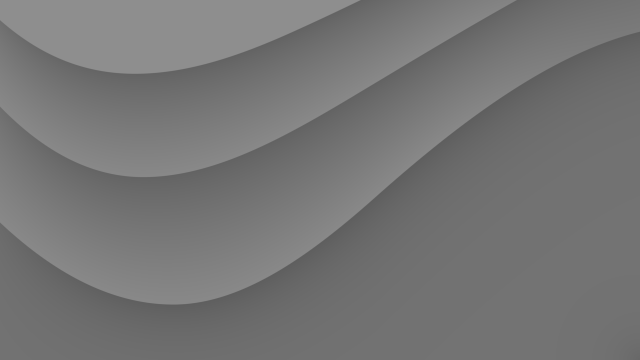
Reproduce this background procedurally as a Shadertoy shader.

```glsl
#define TOP_GRAY 0.555
#define LIT_GRAY 0.535
#define SHADOW_GRAY 0.385
#define FLOOR_GRAY 0.450
#define FLOOR_FADE 0.10
#define LEFT_GLOW 0.045
#define RIGHT_DIM 0.055
#define CORNER_DIM 0.045

// Cubic through two knots, each holding x, height and slope
float hermite(vec3 a, vec3 b, float x) {
    float w = b.x - a.x;
    float t = (x - a.x) / w;
    float s = 1.0 - t;
    return a.y * s * s * (1.0 + 2.0 * t) + b.y * t * t * (3.0 - 2.0 * t)
         + w * t * s * (a.z * s - b.z * t);
}

float wave(vec3 a, vec3 b, vec3 c, vec3 d, float x) {
    if (x < b.x) return hermite(a, b, x);
    if (x < c.x) return hermite(b, c, x);
    return hermite(c, d, x);
}

// Heights of the upper, middle and lower edges
vec3 edgeHeights(float x) {
    return vec3(
        wave(vec3(0.0, 0.944, -0.88), vec3(0.375, 0.795, 0.0),
             vec3(0.810, 0.910, 0.45), vec3(1.778, 1.394, 0.50), x),
        wave(vec3(0.0, 0.704, -1.03), vec3(0.398, 0.508, 0.0),
             vec3(0.995, 0.741, 0.60), vec3(1.778, 1.174, 0.45), x),
        wave(vec3(0.0, 0.382, -0.94), vec3(0.4815, 0.154, 0.0),
             vec3(1.042, 0.4515, 0.89), vec3(1.778, 0.912, 0.25), x));
}

// Dark under the upper edge, light along the lower one
float bandShade(float y, float upper, float lower, float glow, float lit) {
    float depth = clamp((upper - y) / (upper - lower), 0.0, 1.0);
    return mix(SHADOW_GRAY + glow, lit, pow(depth, 0.8));
}

void mainImage(out vec4 fragColor, in vec2 fragCoord) {
    vec2 p = fragCoord / iResolution.y;
    float right = iResolution.x / iResolution.y;
    float pixel = 1.0 / iResolution.y;

    // Signed distances to the edges, positive above
    vec3 edges = edgeHeights(p.x);
    vec3 slopes = (edgeHeights(p.x + 0.002) - edges) / 0.002;
    vec3 dist = (p.y - edges) / sqrt(1.0 + slopes * slopes);
    vec3 cover = smoothstep(-0.7 * pixel, 0.7 * pixel, dist);

    // Side lighting
    float glow = LEFT_GLOW * exp(-p.x / 0.15);
    float lit = LIT_GRAY - RIGHT_DIM * smoothstep(1.2, 1.78, p.x);

    // Floor with a soft shadow and a dim corner
    float shade = mix(FLOOR_GRAY, SHADOW_GRAY - 0.015 + glow,
                      exp(-max(-dist.z, 0.0) / FLOOR_FADE));
    shade -= CORNER_DIM * exp(-length(p - vec2(right, 0.0)) / 0.06);

    // Sheets stacked from low to high
    shade = mix(shade, bandShade(p.y, edges.y, edges.z, glow, lit), cover.z);
    shade = mix(shade, bandShade(p.y, edges.x, edges.y, glow, lit), cover.y);
    shade = mix(shade, TOP_GRAY, cover.x);
    fragColor = vec4(vec3(shade), 1.0);
}
```
